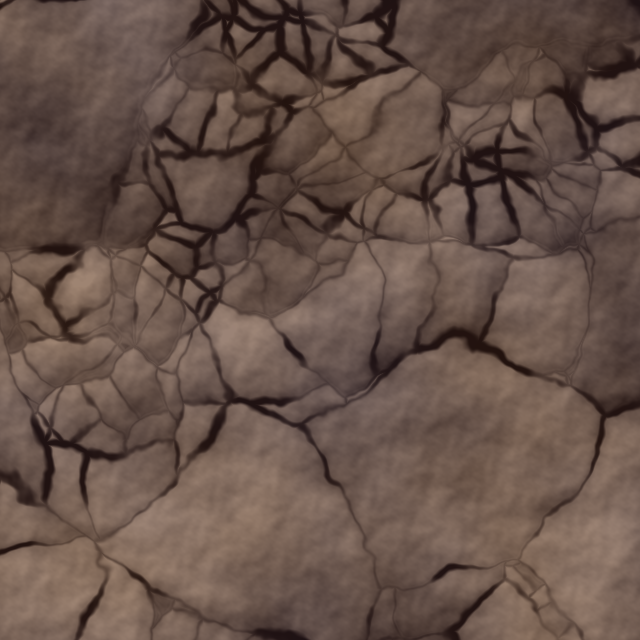
This texture is drawn by a Shadertoy shader. Its source:

```glsl
vec2 hash2(vec2 cell) {
    vec2 k = vec2(dot(cell, vec2(127.1, 311.7)), dot(cell, vec2(269.5, 183.3)));
    return fract(sin(k) * 43758.5);
}

// Layered, rotated sines, about -1 to 1
float mottle(vec2 p) {
    float sum = 0.0, amp = 0.5;
    for (int i = 0; i < 6; i++) {
        p = mat2(1.36, 1.12, -1.12, 1.36) * p + 3.1;
        sum += amp * sin(p.x + 1.3 * sin(p.y * 0.8)) * cos(p.y + 0.9 * sin(p.x * 0.7));
        amp *= 0.55;
    }
    return sum * 1.3;
}

// Cellular clods: x = distance to border, y = random id, zw = offset from centre
vec4 clods(vec2 p, float count) {
    p *= count;
    vec2 base = floor(p), nearCell = base, toNear = vec2(9.0);
    for (int y = -1; y <= 1; y++)
    for (int x = -1; x <= 1; x++) {
        vec2 cell = base + vec2(x, y);
        vec2 to = cell + hash2(cell) - p;
        if (dot(to, to) < dot(toNear, toNear)) {
            toNear = to;
            nearCell = cell;
        }
    }
    float border = 9.0;
    for (int y = -2; y <= 2; y++)
    for (int x = -2; x <= 2; x++) {
        if (x == 0 && y == 0) continue;
        vec2 cell = nearCell + vec2(x, y);
        vec2 to = cell + hash2(cell) - p;
        border = min(border, dot(0.5 * (to + toNear), normalize(to - toNear)));
    }
    return vec4(border / count, hash2(nearCell + 37.0).x, -toNear);
}

void mainImage(out vec4 fragColor, in vec2 fragCoord) {
    vec2 uv = fragCoord / iResolution.y;
    vec2 p = uv + 0.035 * vec2(mottle(uv * 6.0), mottle(uv * 6.0 + 9.0));

    // Big clods, some broken into smaller ones
    vec4 clod = clods(p, 3.2);
    float gap = clod.x;
    if (clod.y < 0.6) {
        clod = clods(p + 4.0, 6.5);
        gap = min(gap, clod.x);
        if (clod.y < 0.5) {
            clod = clods(p + 8.0, 13.0);
            gap = min(gap, clod.x);
        }
    }

    // Light on the upper faces and on the rough surface
    float face = 0.55 * dot(clod.zw, vec2(-0.25, 0.6)) + 0.2 * (fract(clod.y * 7.0) - 0.5);
    float relief = mottle(uv * 20.0) - mottle(uv * 20.0 + vec2(0.12, -0.2));
    float tone = 0.75 + face * smoothstep(0.0, 0.007, gap);
    tone += 0.3 * mottle(uv * 5.0 + 1.7) + 0.26 * relief;

    // Soft shadow beside the gaps, dark cracks where they open
    float open = smoothstep(-0.25, 0.5, mottle(uv * 8.0 + 2.0));
    tone -= mix(0.2, 0.45, open) * exp(-gap / 0.01);
    float crackWidth = 0.0055 * open;
    float crack = 1.0 - smoothstep(crackWidth * 0.4, crackWidth + 0.0045, gap);
    tone = mix(clamp(tone, 0.05, 1.2), -0.15, crack * mix(0.2, 1.0, open));

    vec3 darkSoil = vec3(0.18, 0.12, 0.11);
    vec3 drySoil = vec3(0.54, 0.45, 0.40);
    vec3 color = mix(darkSoil, drySoil, tone);
    color += vec3(-0.012, -0.002, 0.018) * mottle(uv * 4.0 + 6.0);
    fragColor = vec4(color, 1.0);
}
```
